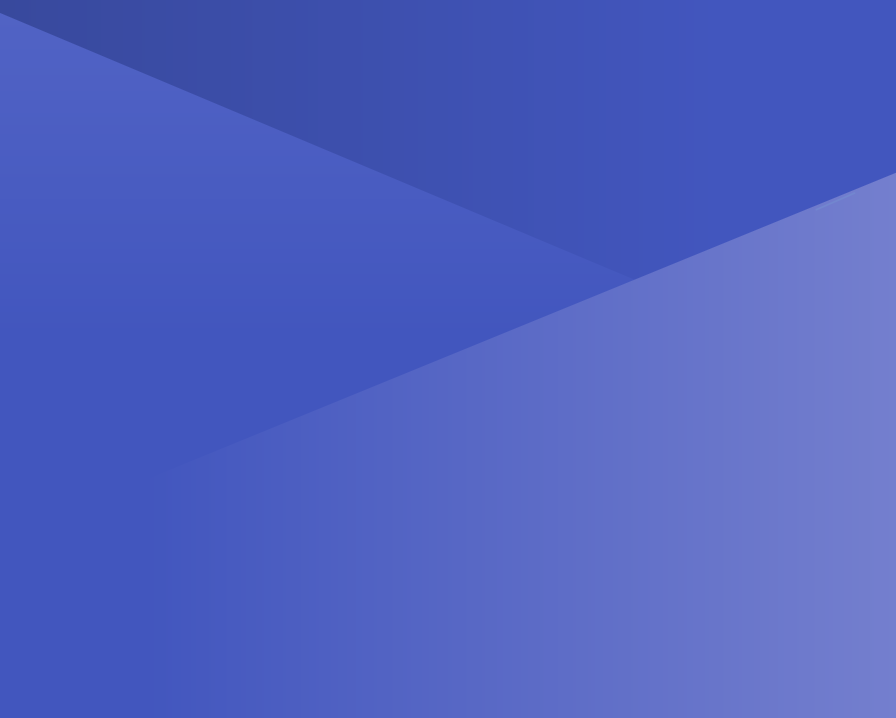
This background is drawn by a WebGL 2 fragment shader. Its source:

```glsl
#version 300 es
precision highp float;

uniform vec2 u_resolution;
out vec4 fragColor;

const vec3 BASE_BLUE = vec3(0.259, 0.337, 0.745);
const vec3 SHADOW_BLUE = vec3(0.220, 0.286, 0.615);
const vec3 SOFT_BLUE = vec3(0.318, 0.388, 0.771);
const vec3 PALE_BLUE = vec3(0.455, 0.498, 0.808);
const vec3 GLINT_BLUE = vec3(0.450, 0.545, 0.815);

// Linear ramp from 0 at start to 1 at end
float ramp(float start, float end, float value) {
    return clamp((value - start) / (end - start), 0.0, 1.0);
}

// Signed distance to a sloped line, positive above it
float lineDistance(vec2 p, float height, float slope) {
    return (p.y - height - slope * p.x) / sqrt(1.0 + slope * slope);
}

float segmentDistance(vec2 p, vec2 a, vec2 b) {
    vec2 along = b - a;
    float t = clamp(dot(p - a, along) / dot(along, along), 0.0, 1.0);
    return length(p - a - along * t);
}

// Antialiased coverage of the positive side
float coverage(float signedDistance, float pixel) {
    return clamp(0.5 + signedDistance / pixel, 0.0, 1.0);
}

void main() {
    // Canvas height is one unit
    vec2 p = gl_FragCoord.xy / u_resolution.y;
    float pixel = 1.0 / u_resolution.y;

    // Upper sheets: a vertical fade under a horizontal shadow
    vec3 softSheet = mix(BASE_BLUE, SOFT_BLUE, ramp(0.53, 0.98, p.y));
    vec3 shadowSheet = mix(SHADOW_BLUE, BASE_BLUE, ramp(0.0, 1.0, p.x));
    float aboveFold = coverage(lineDistance(p, 0.982, -0.4204), pixel);
    vec3 color = mix(softSheet, shadowSheet, aboveFold);

    // Lower sheet brightens toward the right
    vec3 paleSheet = mix(BASE_BLUE, PALE_BLUE, ramp(0.20, 1.25, p.x));
    float belowRise = coverage(-lineDistance(p, 0.249, 0.409), pixel);
    color = mix(color, paleSheet, belowRise);

    // Thin glint beside the rising edge
    float glint = segmentDistance(p, vec2(1.137, 0.708), vec2(1.190, 0.731));
    color = mix(color, GLINT_BLUE, 0.7 * coverage(0.0012 - glint, pixel));

    fragColor = vec4(color, 1.0);
}
```
